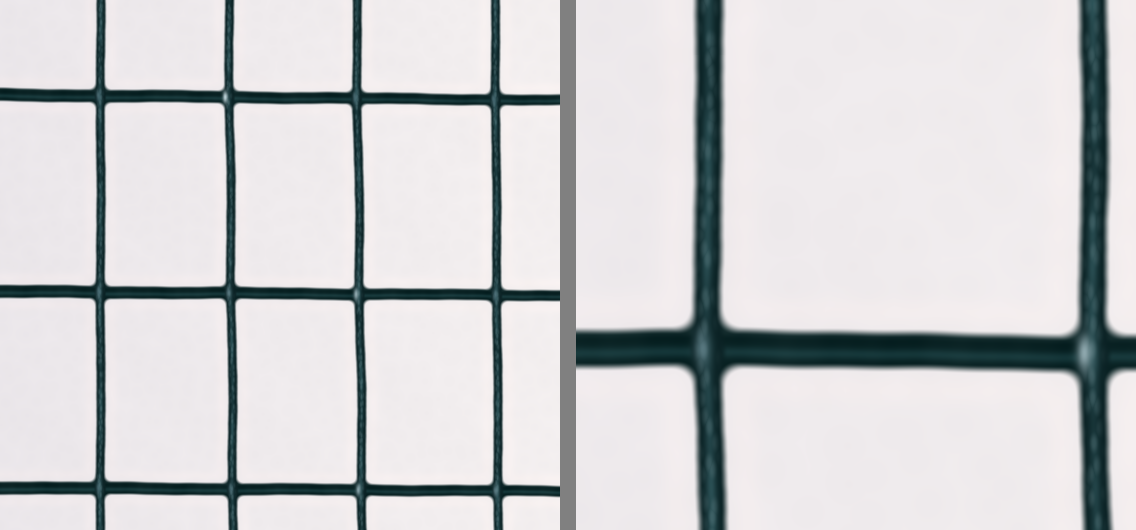
Left: the whole. Right: its middle third, enlarged.
Give the GLSL for this pattern, as a WebGL 1 fragment shader.

```glsl
precision highp float;

uniform vec2 u_resolution;

const float ROW_PITCH = 0.3698;
const float FIRST_ROW = 0.0771;

float hash(vec2 cell) {
  return fract(sin(dot(cell, vec2(27.17, 61.73))) * 437.58);
}

float gauss(float x, float width) {
  return exp(-x * x / (width * width));
}

// Distance to the nearest scattered point
float cellular(vec2 p) {
  vec2 cell = floor(p);
  float nearest = 2.0;
  for (int y = -1; y <= 1; y++) {
    for (int x = -1; x <= 1; x++) {
      vec2 c = cell + vec2(float(x), float(y));
      vec2 point = c + vec2(hash(c), hash(c + 19.3));
      nearest = min(nearest, distance(p, point));
    }
  }
  return nearest;
}

float wobble(float t, float seed) {
  return 0.6 * sin(17.0 * t + seed * 2.1) + 0.3 * sin(41.0 * t + seed * 4.7)
       + 0.15 * sin(113.0 * t + seed);
}

float smoothMin(float a, float b, float radius) {
  float h = max(radius - abs(a - b), 0.0) / radius;
  return min(a, b) - 0.25 * h * h * radius;
}

// Upright wires: uneven spacing, slight lean, a bow between the welds
float uprightX(float i, float y) {
  float base = 0.1887 + 0.2466 * i - 0.0021 * i * (i - 1.0)
             + 0.00345 * i * (i - 1.0) * (i - 2.0);
  float lean = 0.0115 * sin(0.85 * i) * (0.447 - y);
  float bow = 0.0012 * (1.0 - cos(6.2832 * (y - FIRST_ROW) / ROW_PITCH));
  return base + lean + bow + 0.0007 * wobble(y, i);
}

float crossbarY(float j, float x) {
  float slope = 0.0065 + 0.0008 * j * j;
  return FIRST_ROW + ROW_PITCH * j - slope * (x - 0.45) + 0.0012 * wobble(x, j + 5.0);
}

// Signed offset from the closest wire, and its index
vec2 nearestUpright(vec2 p) {
  vec2 best = vec2(9.0, 0.0);
  for (int i = 0; i < 4; i++) {
    float offset = p.x - uprightX(float(i), p.y);
    if (abs(offset) < abs(best.x)) best = vec2(offset, float(i));
  }
  return best;
}

vec2 nearestCrossbar(vec2 p) {
  vec2 best = vec2(9.0, 0.0);
  for (int j = 0; j < 3; j++) {
    float offset = p.y - crossbarY(float(j), p.x);
    if (abs(offset) < abs(best.x)) best = vec2(offset, float(j));
  }
  return best;
}

vec3 backdrop(vec2 p) {
  vec3 color = mix(vec3(0.920, 0.904, 0.918), vec3(0.952, 0.936, 0.938), p.x);
  return color + 0.010 * (cellular(p * 34.0) - 0.5) + 0.003 * wobble(p.x, p.y * 9.0);
}

vec3 crossbarColor(float t, float along, float seed) {
  vec3 color = mix(vec3(0.03, 0.125, 0.13), vec3(0.09, 0.22, 0.23), gauss(t + 0.25, 0.35));
  return color + 0.015 * wobble(along * 3.0, seed) + 0.05 * smoothstep(0.5, 1.0, t);
}

vec3 uprightColor(float t, vec2 p, float seed) {
  float fleck = 1.0 - smoothstep(0.1, 0.6, cellular(vec2(p.x * 160.0, p.y * 75.0)));
  float shine = gauss(t + 0.05, 0.45) * (0.65 + 0.3 * wobble(p.y * 2.0, seed));
  vec3 color = mix(vec3(0.04, 0.13, 0.14), vec3(0.18, 0.33, 0.35), shine);
  return mix(color, vec3(0.38, 0.50, 0.52), 0.35 * fleck * gauss(t + 0.1, 0.6));
}

void main() {
  vec2 p = gl_FragCoord.xy / u_resolution.y;
  float pixel = 1.0 / u_resolution.y;
  vec2 upright = nearestUpright(p);
  vec2 crossbar = nearestCrossbar(p);

  // Wire thickness, swollen at each weld
  float weld = gauss(crossbar.x, 0.014);
  float uprightHalf = 0.0079 + 0.0022 * weld + 0.0003 * wobble(p.y * 5.0, upright.y);
  float crossbarHalf = 0.0117 - 0.0021 * p.x;
  float uprightDist = abs(upright.x) - uprightHalf;
  float crossbarDist = abs(crossbar.x) - crossbarHalf;
  float wireDist = smoothMin(uprightDist, crossbarDist, 0.012);

  // Upright wire lies over the crossbar
  float blur = max(0.0026, pixel);
  float over = 1.0 - smoothstep(-blur, blur, uprightDist);
  vec3 bar = crossbarColor(crossbar.x / crossbarHalf, p.x, crossbar.y);
  vec3 wire = mix(bar, uprightColor(upright.x / uprightHalf, p, upright.y), over);

  // Weld glint, brightest on one joint
  float phase = 1.9 * (upright.y - 1.0) + 1.3 * (crossbar.y - 2.0);
  float bright = pow(0.5 + 0.5 * cos(phase), 4.0);
  float glint = gauss(upright.x + 0.003 + 0.004 * bright, 0.0045) * gauss(crossbar.x, 0.011);
  wire = mix(wire, mix(vec3(0.36, 0.50, 0.54), vec3(0.80, 0.88, 0.90), bright),
             glint * (0.6 + 0.3 * bright));

  // Pale warm halo around the wires
  vec3 color = backdrop(p) + vec3(0.016, 0.008, 0.004) * gauss(wireDist - 0.014, 0.009);
  float coverage = 1.0 - smoothstep(-blur, blur * 1.3, wireDist);
  gl_FragColor = vec4(mix(color, wire, coverage), 1.0);
}
```
